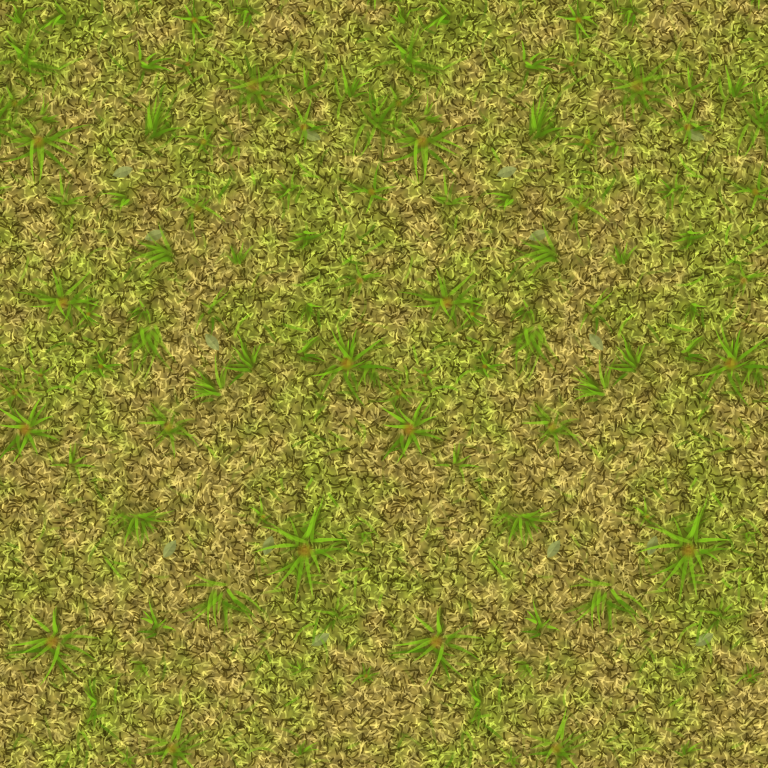
A Shadertoy shader for this texture:

```glsl
// Dry, straw-littered ground with mossy patches and scattered tufts of green grass.
const float PI = 3.14159;
const float TILE = 0.5;          // horizontal repeat, in canvas units
const float SOFT = 0.0013;       // edge softness, in canvas units
const float GRAIN = 0.30;        // strength of the fine soil grain
const vec3 SOIL        = vec3(0.60, 0.53, 0.25);
const vec3 MOSS_TINT   = vec3(0.87, 1.04, 0.72);
const vec3 STRAW_DARK  = vec3(0.29, 0.24, 0.07);
const vec3 STRAW_PALE  = vec3(0.91, 0.82, 0.45);
const vec3 BLADE_DARK  = vec3(0.29, 0.46, 0.06);
const vec3 BLADE_LIGHT = vec3(0.57, 0.81, 0.14);
const vec3 SHADE       = vec3(0.30, 0.34, 0.07);
const vec3 HEART       = vec3(0.68, 0.47, 0.13);
const vec3 LEAF        = vec3(0.62, 0.66, 0.38);

vec2 hash2(vec2 cell, float seed) {
    vec3 p = fract(cell.xyx * vec3(0.1031, 0.1030, 0.0973) + seed * 0.137);
    p += dot(p, p.yzx + 33.33);
    return fract((p.xx + p.yz) * p.zy);
}

// Wraps a cell of an n-per-canvas grid into the repeating tile.
vec2 wrapCell(vec2 cell, float n) { return vec2(mod(cell.x, n * TILE), cell.y); }

vec2 rotate(vec2 v, float a) { return mat2(cos(a), -sin(a), sin(a), cos(a)) * v; }

float corner(vec2 cell, vec2 offset, float n) {
    float a = 2.0 * PI * hash2(wrapCell(cell, n), n).x;
    return dot(vec2(cos(a), sin(a)), offset);
}

float gradientNoise(vec2 uv, float n) {
    vec2 p = uv * n, i = floor(p), f = p - i;
    vec2 u = f * f * f * (f * (f * 6.0 - 15.0) + 10.0), e = vec2(1, 0);
    return mix(mix(corner(i, f, n), corner(i + e.xy, f - e.xy, n), u.x),
               mix(corner(i + e.yx, f - e.yx, n), corner(i + 1.0, f - 1.0, n), u.x), u.y);
}

// One layer of short, bent fibres ranging from a dark to a pale tone.
vec3 addFibres(vec3 col, vec2 uv, float n, vec3 dark, vec3 pale, float share, float opacity) {
    vec2 p = uv * n;
    for (int j = -1; j <= 1; j++)
    for (int i = -1; i <= 1; i++) {
        vec2 cell = floor(p) + vec2(i, j), id = wrapCell(cell, n);
        vec2 h = hash2(id, n), k = hash2(id, n + 5.0);
        vec2 d = rotate(p - cell - h, k.x * PI);
        d.y += (h.x - 0.5) * d.x * d.x;
        float len = mix(0.4, 0.9, h.y);
        float mask = (1.0 - smoothstep(0.035, 0.05 + SOFT * n, abs(d.y)))
                   * (1.0 - smoothstep(0.6 * len, len, abs(d.x))) * step(fract(k.x * 23.0), share);
        col = mix(col, mix(dark, pale, smoothstep(0.25, 0.75, k.y)), opacity * mask);
    }
    return col;
}

// Curved, tapering blades fanned around one root; d is measured from the root.
vec3 addTuft(vec3 col, vec2 d, vec2 id, float radius, float count, float strength) {
    vec2 h = hash2(id, 71.0);
    float spread = mix(1.6, 2.0 * PI, smoothstep(0.1, 0.8, h.y)), r = length(d) / radius;
    col = mix(col, SHADE, 0.35 * strength * (1.0 - smoothstep(0.0, 0.9, r)));
    for (float b = 0.0; b < count; b++) {
        vec2 k = hash2(id * 7.0 + b * 3.7, 19.0), m = hash2(id * 5.0 + b * 2.3, 43.0);
        float angle = 2.0 * PI * h.x + spread * ((b + 1.6 * k.x) / count - 0.5);
        float len = radius * mix(0.4, 1.0, k.y);
        vec2 q = rotate(d - 0.3 * radius * (m - 0.5), angle);
        q.y += (m.x - 0.5) * 0.9 * q.x * q.x / len;
        float t = q.x / len;
        float width = 0.05 * sqrt(radius * 0.06) * (1.0 - t) * smoothstep(-0.1, 0.35, t);
        float span = smoothstep(0.02, 0.2, t) * (1.0 - smoothstep(0.8, 1.0, t));
        float shadow = 1.0 - smoothstep(0.0, width + 0.004, abs(q.y + 0.003));
        float blade = 1.0 - smoothstep(width - SOFT * 0.5, width + SOFT, abs(q.y));
        vec3 tone = mix(BLADE_DARK, BLADE_LIGHT, clamp(1.3 * m.y + 0.3 * t - 0.1, 0.0, 1.0));
        col = mix(col, SHADE, 0.5 * strength * shadow * span);
        col = mix(col, tone, strength * mix(0.6, 1.0, k.x) * blade * span);
    }
    float heart = (1.0 - smoothstep(0.03, 0.17, r)) * step(0.6, h.y);
    return mix(col, HEART, 0.65 * heart * strength);
}

// Tufts gather in loose groups, more of them towards the top.
vec3 addTufts(vec3 col, vec2 uv, float n, float share, vec2 radii, float count) {
    for (int j = -1; j <= 1; j++)
    for (int i = -1; i <= 1; i++) {
        vec2 cell = floor(uv * n) + vec2(i, j), id = wrapCell(cell, n);
        vec2 h = hash2(id, n + 3.0), k = hash2(id, n + 11.0);
        vec2 d = uv - (cell + 0.1 + 0.8 * h) / n;
        float radius = mix(radii.x, radii.y, k.y);
        float density = share + 0.3 * (cell.y / n - 0.5) + 0.7 * gradientNoise((cell + 0.5) / n, 6.0);
        if (k.x < density && length(d) < radius * 1.25)
            col = addTuft(col, d, id + n, radius, count, mix(0.55, 0.95, fract(k.x * 17.0)));
    }
    return col;
}

// Sparse fallen leaves with a faint midrib.
vec3 addLeaf(vec3 col, vec2 uv, float n) {
    vec2 cell = floor(uv * n), id = wrapCell(cell, n), k = hash2(id, 37.0);
    vec2 d = rotate(uv - (cell + 0.2 + 0.6 * hash2(id, 29.0)) / n, k.y * PI);
    float mask = 1.0 - smoothstep(-SOFT, SOFT, abs(d.y) - 0.007 * (1.0 - pow(abs(d.x) / 0.014, 2.0)));
    return mix(col, LEAF * (0.86 + 0.16 * smoothstep(-0.001, 0.001, d.y)), 0.85 * mask * step(k.x, 0.2));
}

void mainImage(out vec4 fragColor, in vec2 fragCoord) {
    vec2 uv = fragCoord / iResolution.y;
    // Ground and litter
    float patches = gradientNoise(uv, 6.0) + 0.7 * gradientNoise(uv, 18.0) + 0.6 * gradientNoise(uv, 40.0);
    float moss = smoothstep(-0.5, 0.7, patches + 0.3 * (uv.y - 0.5));
    vec3 col = SOIL;
    for (float layer = 0.0; layer < 4.0; layer++)
        col = addFibres(col, uv, 76.0 + 16.0 * layer, STRAW_DARK, STRAW_PALE, 0.9, 0.72);
    col *= 1.0 + GRAIN * (gradientNoise(uv, 60.0) + gradientNoise(uv, 150.0));
    col *= mix(vec3(1.0), MOSS_TINT, moss);
    // Leaves, loose blades and tufts
    col = addLeaf(col, uv, 8.0);
    col = addFibres(col, uv, 38.0, BLADE_DARK, BLADE_LIGHT, 0.4, 0.1 + 0.5 * moss);
    col = addTufts(col, uv, 14.0, 0.50, vec2(0.022, 0.044), 8.0);
    col = addTufts(col, uv, 8.0, 0.60, vec2(0.045, 0.08), 15.0);
    fragColor = vec4(clamp(col, 0.0, 1.0), 1.0);
}
```
